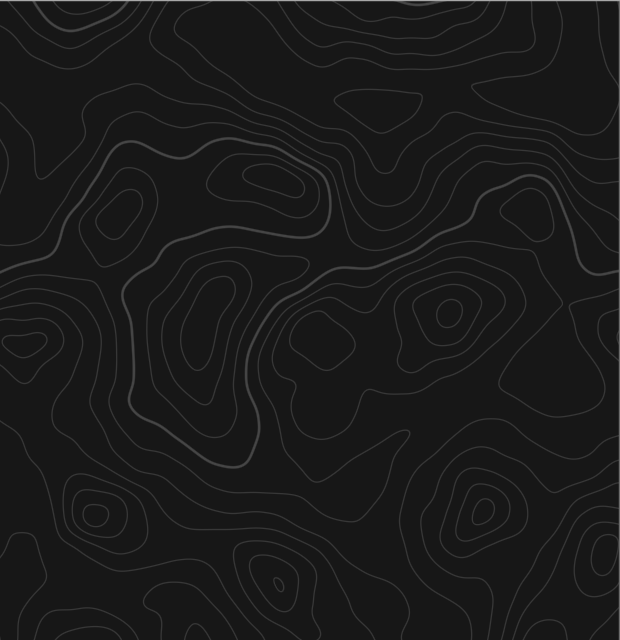
Reproduce this pattern procedurally as a WebGL 2 fragment shader.

```glsl
#version 300 es
precision highp float;
// Dark topographic map: thin contour lines around scattered hills, with one
// heavier index contour winding through the valleys. The terrain is a smooth
// minimum of distances to jittered hilltops, warped by noise and tilted.

uniform vec2 u_resolution;
out vec4 fragColor;

// Lengths are fractions of the canvas height.
const vec3 GROUND = vec3(0.09);
const vec3 THIN_INK = vec3(0.245);
const vec3 INDEX_INK = vec3(0.27);
const vec3 TOP_INK = vec3(0.66);
const vec3 SIDE_INK = vec3(0.42);
const float THIN_HALF = 0.00082;    // half widths of the lines
const float INDEX_HALF = 0.0020;
const float EDGE_WIDTH = 0.0019;    // pale rule along the top and right
const float SOFTNESS = 1.3;         // blur of the contours, in pixels
const float CELL = 0.30;            // spacing of the hilltops
const float BLEND = 18.0;           // higher gives sharper valleys
const float ROUNDING = 0.018;       // radius of the rounded hilltops
const float STEP = 0.0216;          // height between contours
const float INDEX_LEVEL = 10.0;     // which contour is heavy
const float INDEX_PERIOD = 20.0;    // contours between heavy ones
const float HILL_LIFT = 0.05;       // variation in hill height
const float REGION_RISE = 0.20;     // broad rise and fall of the land
const float REGION_FREQ = 1.6;
const vec2 BEND = vec2(4.5, 0.045);     // broad warp: frequency, amount
const vec2 WRINKLE = vec2(14.0, 0.019); // fine warp: frequency, amount
const float SEED = 17.0;

vec3 hash3(vec2 cell) {
    vec3 q = fract((cell.xyx + SEED) * vec3(0.1031, 0.1030, 0.0973));
    q += dot(q, q.yxz + 33.33);
    return fract((q.xxy + q.yzz) * q.zyx);
}

// Smooth value noise, two independent channels in 0..1.
vec2 noise2(vec2 p) {
    vec2 i = floor(p), f = fract(p);
    vec2 w = f * f * f * (f * (f * 6.0 - 15.0) + 10.0);
    vec2 low = mix(hash3(i).xy, hash3(i + vec2(1, 0)).xy, w.x);
    vec2 high = mix(hash3(i + vec2(0, 1)).xy, hash3(i + vec2(1, 1)).xy, w.x);
    return mix(low, high, w.y);
}

vec2 warp(vec2 p, vec2 setting) {
    return (noise2(p * setting.x) * 2.0 - 1.0) * setting.y;
}

// Rounded distance to one hilltop, stretched along a random direction.
float hillDistance(vec2 offset, float turn) {
    float angle = turn * 6.2832;
    vec2 axis = vec2(cos(angle), sin(angle));
    vec2 q = vec2(dot(offset, axis), dot(offset, vec2(-axis.y, axis.x)));
    return length(vec3(q * vec2(0.84, 1.18), ROUNDING));
}

// Depth of the land below the hilltops.
float terrain(vec2 p) {
    vec2 q = p + warp(p, BEND) + warp(p + 7.3, WRINKLE);
    vec2 home = floor(q / CELL);
    float sum = 0.0;
    for (int y = -2; y <= 2; y++) {
        for (int x = -2; x <= 2; x++) {
            vec2 cell = home + vec2(x, y);
            vec3 r = hash3(cell);
            vec2 top = (cell + 0.15 + 0.7 * r.xy) * CELL;
            float depth = hillDistance(q - top, r.z) - HILL_LIFT * fract(r.z * 7.0);
            sum += exp(-BLEND * depth);
        }
    }
    float region = noise2(p * REGION_FREQ + 3.7).x;
    return -log(sum) / BLEND + REGION_RISE * region;
}

// Coverage of a stroke with a soft edge, given the distance to its centre.
float stroke(float dist, float halfWidth, float soft) {
    float peak = min(2.0 * halfWidth / soft, 1.0);
    return clamp((halfWidth - dist) / soft + 0.5, 0.0, peak);
}

void main() {
    float pixel = 1.0 / u_resolution.y;
    vec2 p = gl_FragCoord.xy * pixel;

    // Height and slope turn the nearest level into a distance on the canvas.
    const float probe = 0.001;
    float h = terrain(p);
    vec2 slope = vec2(terrain(p + vec2(probe, 0)), terrain(p + vec2(0, probe))) - h;
    float steepness = max(length(slope) / probe, 0.0001);
    float level = floor(h / STEP + 0.5);
    float dist = abs(h - level * STEP) / steepness;

    // Contours, heavy at the index level.
    bool isIndex = mod(level - INDEX_LEVEL + 0.5, INDEX_PERIOD) < 1.0;
    float line = stroke(dist, isIndex ? INDEX_HALF : THIN_HALF, SOFTNESS * pixel);
    vec3 color = mix(GROUND, isIndex ? INDEX_INK : THIN_INK, line);

    // Pale rule on the top and right edges.
    vec2 margin = u_resolution * pixel - p;
    color = mix(color, SIDE_INK, stroke(margin.x, EDGE_WIDTH, pixel));
    color = mix(color, TOP_INK, stroke(margin.y, EDGE_WIDTH, pixel));

    fragColor = vec4(color, 1.0);
}
```
